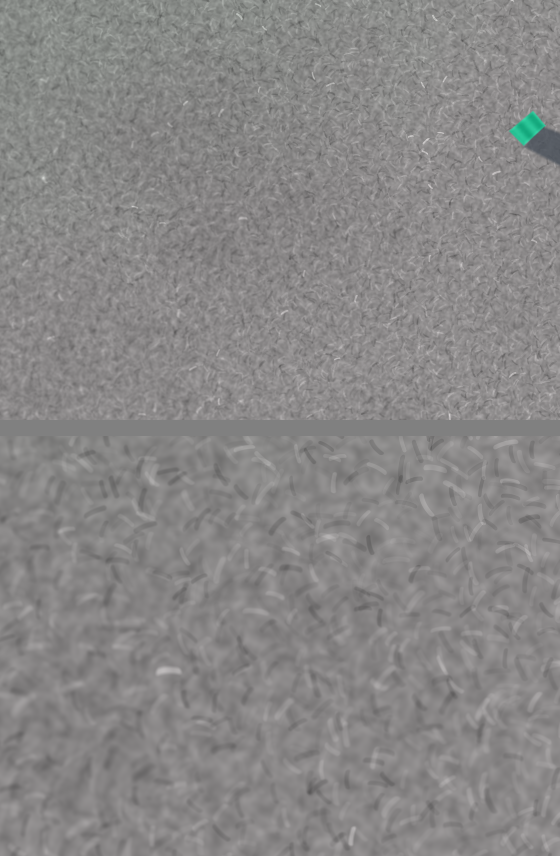
Top: the whole. Bottom: its middle third, enlarged.
Reproduce this texture procedurally as a Shadertoy shader.

```glsl
vec2 hash2(vec2 p) {
    vec3 q = fract(p.xyx * vec3(0.1031, 0.1030, 0.0973));
    q += dot(q, q.yzx + 33.33);
    return fract((q.xx + q.yz) * q.zy);
}

float cornerSlope(vec2 cell, vec2 offset) {
    float angle = 6.2832 * hash2(cell + 71.0).x;
    return dot(vec2(cos(angle), sin(angle)), offset);
}

float gradientNoise(vec2 p) {
    vec2 i = floor(p), f = p - i;
    vec2 u = f * f * f * (f * (f * 6.0 - 15.0) + 10.0);
    vec2 e = vec2(1.0, 0.0);
    return mix(mix(cornerSlope(i, f), cornerSlope(i + e, f - e), u.x),
               mix(cornerSlope(i + e.yx, f - e.yx), cornerSlope(i + 1.0, f - 1.0), u.x), u.y);
}

mat2 rotation(float angle) {
    float c = cos(angle), s = sin(angle);
    return mat2(c, -s, s, c);
}

// Short light and dark blades, one per cell, with a random lean
float blades(vec2 p, float density, float lean, float spread, float blur, float seed) {
    vec2 q = p * density, cell = floor(q);
    float soft = density / iResolution.y * 0.7 + blur;
    float tone = 0.0;
    for (int y = -1; y <= 1; y++)
    for (int x = -1; x <= 1; x++) {
        vec2 id = cell + vec2(x, y);
        vec2 place = hash2(id + seed), kind = hash2(id + seed + 19.7);
        vec2 d = rotation(lean + spread * (kind.x - 0.5)) * (q - id - place);
        d.y += 0.25 * d.x * d.x;
        d.x -= clamp(d.x, -0.4, 0.4);
        float cover = 1.0 - smoothstep(0.09 - soft * 0.5, 0.09 + soft, length(d));
        tone += cover * (kind.y * 2.0 - 1.0 + 1.5 * step(0.996, kind.y));
    }
    return tone;
}

// Signed distance to a convex shape with clockwise corners
float quad(vec2 p, vec2 a, vec2 b, vec2 c, vec2 d) {
    vec2 corner[5] = vec2[5](a, b, c, d, a);
    float dist = -1.0;
    for (int i = 0; i < 4; i++) {
        vec2 edge = normalize(corner[i + 1] - corner[i]);
        dist = max(dist, dot(p - corner[i], vec2(-edge.y, edge.x)));
    }
    return dist;
}

void mainImage(out vec4 fragColor, in vec2 fragCoord) {
    vec2 p = fragCoord / iResolution.y;
    float pixel = 1.0 / iResolution.y;

    // Broad patches, and focus that fades towards the lower left
    float patches = gradientNoise(p * 3.5) + 0.6 * gradientNoise(p * 11.0 + 5.0);
    float focus = smoothstep(-0.1, 0.9, p.x * 0.6 + p.y * 0.35 + 0.35 * patches);
    float upper = smoothstep(0.3, 0.7, p.y + 0.2 * patches);

    // Matted grass: slanted noise below, tangled blades on top
    vec2 warped = p + 0.006 * vec2(gradientNoise(p * 22.0), gradientNoise(p * 22.0 + 40.0));
    float lean = mix(1.15, 0.75, upper);
    float slanted = gradientNoise(rotation(1.1) * warped * vec2(60.0, 60.0) * 1.0);
    float fine = gradientNoise(rotation(1.1) * warped * 125.0 + 9.0);
    float strands = blades(warped, 52.0, lean, mix(1.8, 3.1, upper), 0.22 * (1.0 - focus), 3.0)
                  + blades(warped, 66.0, lean, 3.1, 0.22 * (1.0 - focus), 57.0);
    float tone = 0.546 + 0.018 * patches + 0.012 * (p.x - 0.67)
               + 0.085 * slanted + 0.075 * fine * mix(0.6, 1.0, focus)
               + strands * mix(0.05, 0.078, focus);

    // Dim hollow near the middle, faint green towards the upper left
    tone -= 0.025 * exp(-9.0 * dot(p - vec2(0.55, 0.62), p - vec2(0.55, 0.62)));
    float green = smoothstep(0.5, 1.3, p.y + 0.35 - 0.45 * p.x + 0.2 * patches);
    vec3 color = tone * mix(vec3(1.012, 0.994, 0.996), vec3(0.985, 1.012, 0.985), green);

    // Shadow cast to the lower right
    float shade = quad(p, vec2(1.285, 0.703), vec2(1.42, 0.649), vec2(1.42, 0.559), vec2(1.247, 0.650));
    vec3 shadowColor = vec3(0.34, 0.36, 0.39) + 0.25 * (tone - 0.546);
    color = mix(color, shadowColor, 1.0 - smoothstep(-0.006, 0.004, shade));

    // Green box with shallow ridges and a bright rim
    float box = quad(p, vec2(1.269, 0.736), vec2(1.299, 0.701), vec2(1.247, 0.653), vec2(1.212, 0.688));
    vec2 local = rotation(0.73) * (p - vec2(1.257, 0.694));
    float ridge = 0.5 + 0.5 * sin(local.x * 190.0);
    vec3 boxColor = mix(vec3(0.08, 0.66, 0.49), vec3(0.17, 0.78, 0.60), ridge);
    boxColor += 0.06 * smoothstep(-0.008, 0.0, box) + 0.1 * (tone - 0.546);
    color = mix(color, boxColor, 1.0 - smoothstep(-pixel, pixel, box));

    fragColor = vec4(clamp(color, 0.0, 1.0), 1.0);
}
```
